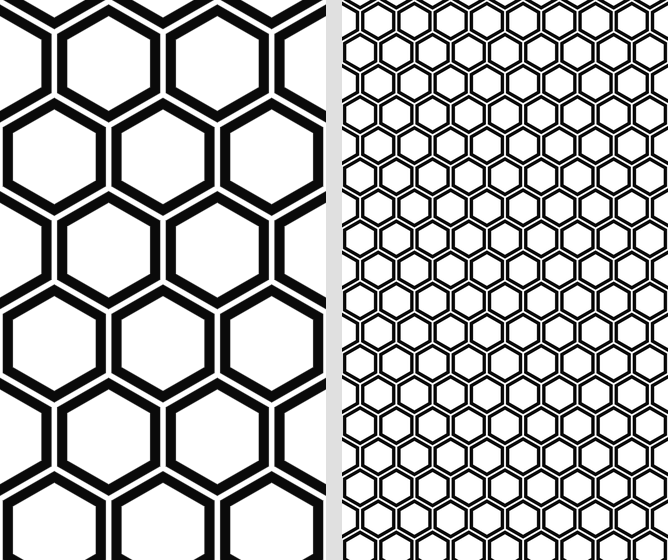
Left, the tile; right, the same tile 3 across and 3 down.
A WebGL 1 fragment shader for this pattern:

```glsl
precision highp float;
// Seamless honeycomb of separate black hexagon outlines on white.

uniform vec2 u_resolution;

const vec2 REPEATS = vec2(3.0, 3.0);         // cells across, row pairs down
const vec2 PERIOD = vec2(1.0, 1.7320508);    // one cell wide, two rows tall
const vec2 FIRST_CENTER = vec2(0.5, 0.277);  // lowest full row, in cell widths
const float INNER_RADIUS = 0.381;            // center to side, in cell widths
const float OUTER_RADIUS = 0.4745;
const float EDGE_PIXELS = 1.6;
const vec3 INK = vec3(0.04);
const vec3 PAPER = vec3(1.0);

// Center-to-side radius of the upright hexagon passing through p.
float hexRadius(vec2 p) {
  p = abs(p);
  return max(p.x, dot(p, vec2(0.5, 0.8660254)));
}

// Offset from the nearest point of a rectangular lattice.
vec2 latticeOffset(vec2 p, vec2 period) {
  return (fract(p / period + 0.5) - 0.5) * period;
}

// Two interleaved lattices form the staggered rows.
float honeycombRadius(vec2 p, vec2 period) {
  float evenRows = hexRadius(latticeOffset(p, period));
  float oddRows = hexRadius(latticeOffset(p - 0.5 * period, period));
  return min(evenRows, oddRows);
}

// Smooth coverage of the ring between two radii.
float ringMask(float radius, float inner, float outer, float softness) {
  float halfWidth = 0.5 * (outer - inner);
  float d = abs(radius - 0.5 * (inner + outer)) - halfWidth;
  return 1.0 - smoothstep(-0.5 * softness, 0.5 * softness, d);
}

void main() {
  vec2 uv = gl_FragCoord.xy / u_resolution;
  vec2 p = uv * REPEATS * PERIOD - FIRST_CENTER;
  float softness = EDGE_PIXELS * REPEATS.x / u_resolution.x;

  float radius = honeycombRadius(p, PERIOD);
  float ink = ringMask(radius, INNER_RADIUS, OUTER_RADIUS, softness);
  gl_FragColor = vec4(mix(PAPER, INK, ink), 1.0);
}
```
